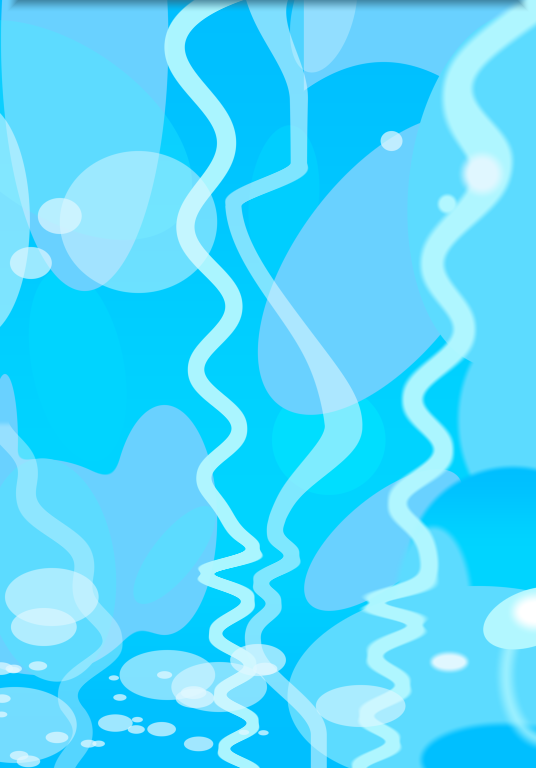
A Shadertoy shader for this background:

```glsl
// Underwater backdrop: overlapping blue pools, wavy light ribbons and rising bubbles.

#define BOARD vec2(538, 768)
#define LIGHT vec3(0.41, 0.82, 1)
#define PALE vec3(0.36, 0.86, 1)
#define CYAN vec3(0, 0.83, 1)
#define DEEP vec3(0, 0.75, 1)
#define FOAM vec3(0.70, 0.97, 1)
#define MIST vec3(0.88, 0.97, 1)
#define SHADE vec3(0.18, 0.40, 0.50)
#define SMALL_BUBBLES 24

vec2 p;      // board position, y is depth below the surface
vec3 col;    // colour painted so far
float edge;  // width of a smoothed edge in board units

float hash(float n) { return fract(sin(n * 91.7) * 437.5); }

float bell(float x, float centre, float width) {
    float d = (x - centre) / width;
    return exp(-d * d);
}

float ellipse(vec2 d, vec2 radii) {
    float k = length(d / radii);
    return k * (k - 1.0) / max(length(d / (radii * radii)), 1e-5);
}

float tilted(vec2 d, vec2 radii, float angle) {
    float c = cos(angle), s = sin(angle);
    return ellipse(vec2(c * d.x + s * d.y, c * d.y - s * d.x), radii);
}

float blend(float a, float b, float k) {
    float h = clamp(0.5 + 0.5 * (b - a) / k, 0.0, 1.0);
    return mix(b, a, h) - k * h * (1.0 - h);
}

void paint(float d, vec3 ink, float alpha, float blur) {
    float w = edge + blur;
    col = mix(col, ink, alpha * (1.0 - smoothstep(-w, w, d)));
}

void pool(vec2 centre, vec2 radii, float angle, vec3 ink) {
    paint(tilted(p - centre, radii, angle), ink, 1.0, 0.0);
}

void glow(vec2 centre, vec2 radii, vec3 ink, float blur) {
    paint(ellipse(p - centre, radii), ink, 1.0, blur);
}

// Larger bubbles are clearer
void bubble(vec2 centre, vec2 radii) {
    paint(ellipse(p - centre, radii), MIST, mix(0.78, 0.48, min(radii.x / 70.0, 1.0)), 0.0);
}

// Wave whose turns tighten with depth
float wave(float t, float start, float pitch, float middle, float drift) {
    float u = (t - start) / 100.0, jolt = bell(u, 5.0, 0.35);
    float turns = pitch * u * (1.02 + 0.0195 * u * u) - 0.65 * jolt;
    float reach = 26.0 - 0.015 * t + 8.0 * jolt;
    return middle + drift * t - reach * cos(3.14159 * turns) + 28.0 * exp(-t / 20.0);
}

float path(int id, float t) {
    if (id == 0) return wave(t, 45.0, 1.0, 195.0, 0.06);
    if (id == 1) return wave(t, 85.0, 1.06, 498.0, -0.16);
    if (id == 2) {
        float sway = 268.0 + 32.0 * smoothstep(0.0, 100.0, t) - 66.0 * smoothstep(163.0, 207.0, t)
            + 111.0 * smoothstep(200.0, 430.0, t) - 65.0 * smoothstep(425.0, 520.0, t)
            - 25.0 * smoothstep(570.0, 640.0, t) + 65.0 * smoothstep(645.0, 735.0, t);
        return sway + 16.0 * sin((t - 540.0) * 0.11) * bell(t, 575.0, 40.0);
    }
    return 8.0 + 95.0 * smoothstep(425.0, 635.0, t) - 30.0 * smoothstep(640.0, 710.0, t)
        + 10.0 * sin((t - 440.0) * 0.07);
}

float ribbon(int id, float radius) {
    float x = path(id, p.y), slope = path(id, p.y + 1.0) - x;
    return abs(p.x - x) / sqrt(1.0 + slope * slope) - radius;
}

void mainImage(out vec4 fragColor, in vec2 fragCoord) {
    vec2 uv = fragCoord / iResolution.xy;
    p = vec2(uv.x, 1.0 - uv.y) * BOARD;
    edge = 0.7 * BOARD.y / iResolution.y;

    // Open water
    col = mix(DEEP, CYAN, smoothstep(0.0, 500.0, p.y) * (1.0 - smoothstep(540.0, 740.0, p.y)));
    pool(vec2(285, 200), vec2(35, 75), 0.1, mix(DEEP, CYAN, 0.7));
    pool(vec2(365, 260), vec2(38, 100), 0.15, mix(DEEP, CYAN, 0.7));
    glow(vec2(330, 440), vec2(57, 55), vec3(0, 0.87, 1), 0.0);
    pool(vec2(78, 365), vec2(46, 98), -0.2, CYAN);

    // Left pools
    glow(vec2(85, 40), vec2(84, 251), LIGHT, 0.0);
    paint(tilted(p - vec2(60, 130), vec2(150, 85), 0.6), vec3(0.2, 1, 1), 0.22, 0.0);
    float reef = blend(ellipse(p - vec2(165, 520), vec2(53, 115)), ellipse(p - vec2(40, 567), vec2(115, 108)), 25.0);
    reef = blend(reef, ellipse(p - vec2(5, 440), vec2(13, 66)), 12.0);
    paint(reef, LIGHT, 1.0, 0.0);
    pool(vec2(50, 570), vec2(66, 112), -0.1, PALE);
    pool(vec2(175, 555), vec2(60, 22), -0.9, PALE);

    // Right pools
    float ceiling = p.y - 62.0 - 0.0045 * (p.x - 385.0) * (p.x - 385.0);
    paint(max(ceiling, 305.0 - p.x), LIGHT, 1.0, 0.0);
    pool(vec2(385, 265), vec2(175, 88), -0.93, LIGHT);
    pool(vec2(510, 190), vec2(100, 178), 0.1, PALE);
    glow(vec2(530, 420), vec2(70, 98), PALE, 3.0);
    pool(vec2(385, 540), vec2(98, 42), -0.7, LIGHT);
    glow(vec2(515, 565), vec2(105, 98), mix(DEEP, CYAN, smoothstep(470.0, 550.0, p.y)), 3.0);
    glow(vec2(435, 605), vec2(38, 78), PALE, 4.0);
    pool(vec2(460, 685), vec2(172, 98), -0.1, PALE);
    glow(vec2(505, 760), vec2(82, 36), DEEP, 4.0);

    // Light ribbons
    paint(ribbon(3, 10.0), MIST, 0.38 * smoothstep(420.0, 428.0, p.y), 0.0);
    paint(tilted(p - vec2(325, 10), vec2(31, 64), 0.25), MIST, 0.35, 0.0);
    paint(ribbon(2, 8.0 + 11.0 * bell(p.y, 420.0, 55.0) + 13.0 * exp(-p.y / 40.0)), MIST, 0.56, 0.0);
    paint(ribbon(0, 10.5 - 0.006 * p.y), FOAM, 0.95, 0.0);
    paint(ribbon(1, 14.0 - 0.009 * p.y + 9.0 * bell(p.y, 150.0, 45.0)), FOAM, 0.96, 4.0 - 0.004 * p.y);

    // Bubbles, the small ones gathering near the floor
    bubble(vec2(139, 222), vec2(79, 71));
    bubble(vec2(-22, 220), vec2(52, 118));
    bubble(vec2(60, 216), vec2(22, 18));
    bubble(vec2(31, 263), vec2(21, 16));
    bubble(vec2(393, 141), vec2(11, 10));
    bubble(vec2(52, 597), vec2(47, 29));
    bubble(vec2(44, 627), vec2(33, 19));
    bubble(vec2(168, 675), vec2(48, 25));
    bubble(vec2(220, 687), vec2(48, 25));
    bubble(vec2(259, 660), vec2(28, 16));
    bubble(vec2(362, 706), vec2(45, 21));
    bubble(vec2(15, 725), vec2(62, 38));
    for (int i = 1; i <= SMALL_BUBBLES; i++) {
        float n = float(i), size = mix(5.0, 25.0, hash(n + 60.0) * hash(n + 90.0));
        bubble(vec2(310.0 * pow(hash(n), 1.5), mix(664.0, 764.0, hash(n + 30.0))), size * vec2(1, 0.5));
    }

    // Soft lights and surface shadow
    glow(vec2(484, 174), vec2(19), MIST, 6.0);
    glow(vec2(449, 204), vec2(9), FOAM, 2.0);
    paint(abs(ellipse(p - vec2(548, 675), vec2(40, 65))) - 6.0, FOAM, 0.7, 6.0);
    pool(vec2(533, 618), vec2(50, 28), -0.35, FOAM);
    glow(vec2(538, 612), vec2(22, 16), vec3(1), 7.0);
    glow(vec2(451, 662), vec2(18, 9), MIST, 3.0);
    paint(max(p.y - 4.0, abs(p.x - 269.0) - 254.0), SHADE, 0.85, 8.0);
    fragColor = vec4(col, 1);
}
```
